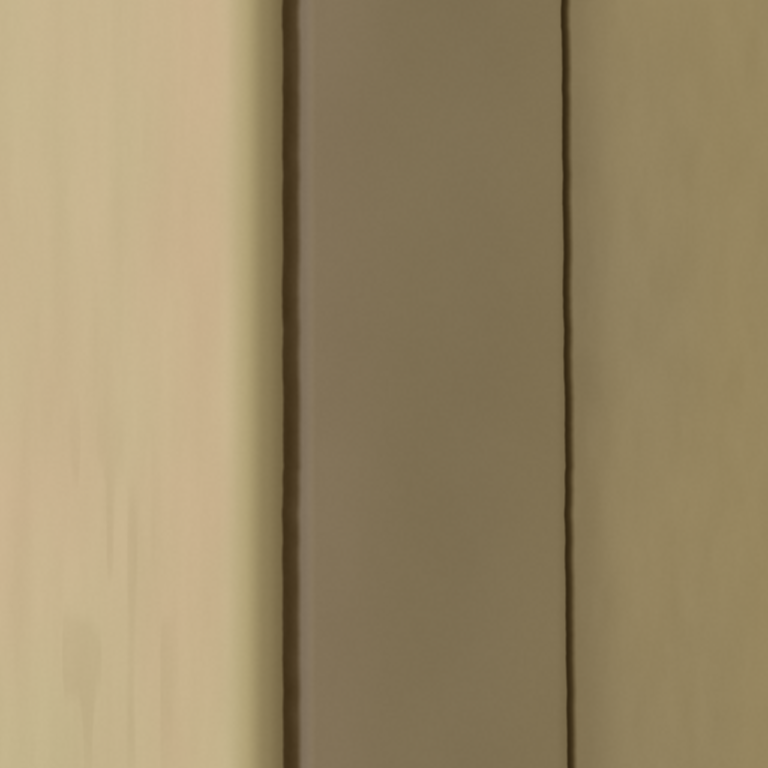
Reproduce this texture procedurally as a three.js fragment shader.

```glsl
// Painted vertical boards: a pale left board, a brown middle board and an olive right board, split by dark grooves.
varying vec2 vUv;

float hash(vec2 p) {
  vec3 q = fract(p.xyx * vec3(0.1031, 0.1030, 0.0973));
  q += dot(q, q.yzx + 33.33);
  return fract((q.x + q.y) * q.z);
}

float noise(vec2 p) {
  vec2 cell = floor(p);
  vec2 f = fract(p);
  f = f * f * (3.0 - 2.0 * f);
  float low = mix(hash(cell), hash(cell + vec2(1.0, 0.0)), f.x);
  float high = mix(hash(cell + vec2(0.0, 1.0)), hash(cell + 1.0), f.x);
  return mix(low, high, f.y);
}

// Layered noise centred on zero
float grain(vec2 p) {
  float sum = 0.0;
  float gain = 0.5;
  for (int i = 0; i < 4; i++) {
    sum += gain * (noise(p) - 0.5);
    p = p * 2.03 + 17.0;
    gain *= 0.5;
  }
  return sum;
}

// Soft band between two edges, each with its own blur
float band(float x, float left, float right, float blurLeft, float blurRight) {
  return smoothstep(left - blurLeft, left + blurLeft, x)
       * (1.0 - smoothstep(right - blurRight, right + blurRight, x));
}

// Pale board, rounding off into shade at its right edge
vec3 paleBoard(vec2 p) {
  vec3 cream = vec3(0.775, 0.705, 0.555);
  vec3 color = cream + vec3(0.012, -0.008, 0.0) * band(p.x, 0.21, 0.295, 0.05, 0.02);
  color += vec3(0.045, -0.015, 0.02) * grain(p * vec2(7.0, 3.0));
  color += 0.035 * grain(p * vec2(38.0, 4.0) + 9.0);
  float streaks = smoothstep(0.60, 0.85, noise(p * vec2(70.0, 7.0) + 4.0));
  color -= 0.022 * streaks * band(p.y, 0.0, 0.45, 0.08, 0.15) * band(p.x, 0.05, 0.23, 0.04, 0.03);
  color = mix(color, vec3(0.69, 0.63, 0.46), smoothstep(0.290, 0.328, p.x));
  color = mix(color, vec3(0.55, 0.49, 0.345), smoothstep(0.318, 0.348, p.x));
  return mix(color, vec3(0.47, 0.41, 0.28), smoothstep(0.345, 0.368, p.x));
}

// Brown board with a faint bevel along its left edge
vec3 brownBoard(vec2 p) {
  vec3 color = mix(vec3(0.515, 0.452, 0.350), vec3(0.495, 0.438, 0.325),
                   smoothstep(0.40, 0.56, p.x));
  color += vec3(0.010, 0.008, 0.000) * smoothstep(0.60, 0.72, p.x);
  color += vec3(-0.012, -0.008, 0.012) * band(p.x, 0.388, 0.404, 0.006, 0.006);
  color += 0.018 * band(p.x, 0.399, 0.409, 0.004, 0.004);
  color += 0.022 * grain(p * vec2(9.0, 6.0) + 31.0);
  return color - 0.03 * smoothstep(0.722, 0.738, p.x);
}

// Olive board, greyer beside the narrow groove
vec3 oliveBoard(vec2 p, float seam) {
  float offset = p.x - seam;
  vec3 color = mix(vec3(0.515, 0.455, 0.330), vec3(0.575, 0.512, 0.372),
                   smoothstep(0.005, 0.075, offset));
  color = mix(color, vec3(0.587, 0.522, 0.370), smoothstep(0.06, 0.26, offset));
  color += vec3(0.03, 0.02, 0.0) * grain(p * vec2(6.0, 3.0) + 53.0);
  return color + 0.025 * grain(p * vec2(48.0, 14.0) + 71.0);
}

void main() {
  vec2 p = vUv;
  float wobble = 0.003 * grain(vec2(p.y * 30.0, 2.0));
  float wideGroove = 0.3685 - 0.001 * p.y + wobble;
  float narrowGroove = 0.7385 - 0.008 * p.y + wobble;

  // Boards
  vec3 color = mix(paleBoard(p), brownBoard(p),
                   smoothstep(wideGroove - 0.001, wideGroove + 0.003, p.x));
  color = mix(color, oliveBoard(p, narrowGroove + 0.010),
              smoothstep(narrowGroove + 0.003, narrowGroove + 0.007, p.x));

  // Wide groove, with a softer right side
  float wideShade = band(p.x, wideGroove, wideGroove + 0.0215, 0.0025, 0.005);
  vec3 wideColor = mix(vec3(0.255, 0.195, 0.105), vec3(0.325, 0.260, 0.165),
                       smoothstep(0.004, 0.022, p.x - wideGroove));
  color = mix(color, wideColor + 0.04 * grain(p * vec2(60.0, 30.0)), wideShade);

  // Narrow groove, darkest at its left side
  float narrowShade = band(p.x, narrowGroove, narrowGroove + 0.0105, 0.002, 0.004);
  vec3 narrowColor = mix(vec3(0.205, 0.155, 0.075), vec3(0.335, 0.275, 0.165),
                         smoothstep(0.002, 0.011, p.x - narrowGroove));
  color = mix(color, narrowColor, narrowShade);

  // Fine surface speckle
  color += 0.008 * (noise(p * 256.0) - 0.5);
  gl_FragColor = vec4(color, 1.0);
}
```
